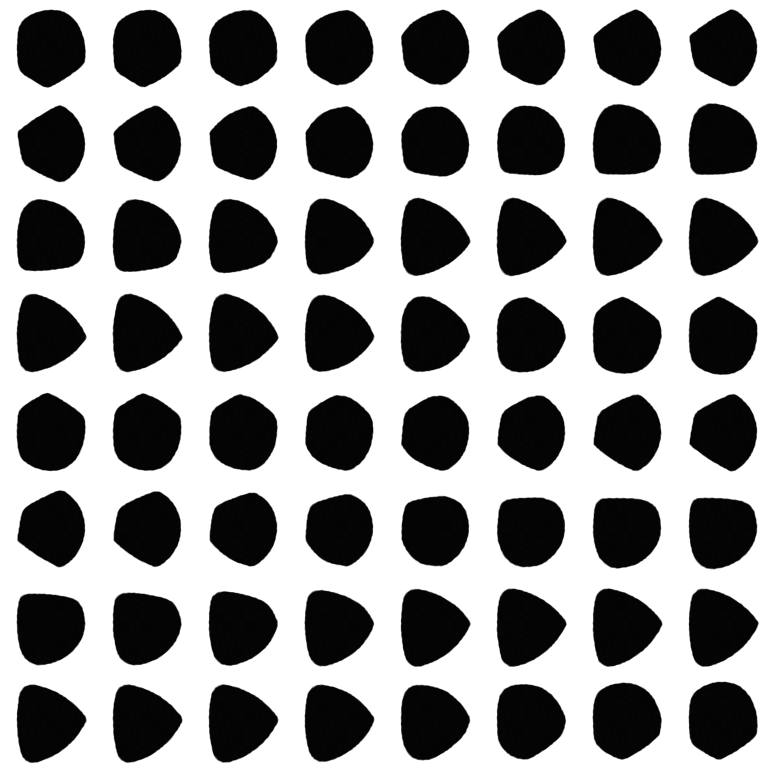
Write a WebGL 2 fragment shader that draws this pattern.

```glsl
#version 300 es
precision highp float;
// An 8 by 8 grid of black rounded blobs on white, morphing in reading order.
// Four key poses, each an intersection of discs, are blended cell by cell;
// the lower four rows repeat the upper four upside down.

uniform vec2 u_resolution;
out vec4 fragColor;

const float TAU = 6.2831853;
const float GRID = 8.0;
const float CELL = 96.0; // shape units per cell

// Cuts a shape by a disc whose rim lies at reach along angle (degrees);
// soft rounds the corners that the cut makes.
float cut(float shape, vec2 p, float angle, float reach, float radius, float soft) {
    float a = radians(angle);
    float disc = length(p + vec2(cos(a), sin(a)) * (radius - reach)) - radius;
    float h = max(soft - abs(shape - disc), 0.0) / soft;
    return max(shape, disc) + h * h * soft * 0.25;
}

// Six sides with a point at the bottom.
float hexagonPose(vec2 p) {
    float d = cut(-1e3, p, 85.0, 38.5, 42.0, 1.0);
    d = cut(d, p, 10.0, 34.0, 60.0, 6.0);
    d = cut(d, p, 180.0, 34.0, 150.0, 5.0);
    d = cut(d, p, 238.0, 37.0, 200.0, 5.0);
    return cut(d, p, -55.5, 33.0, 150.0, 3.0);
}

// Round on the right, with a corner on the left.
float cornerPose(vec2 p) {
    float d = cut(-1e3, p, 0.0, 34.0, 44.0, 1.0);
    d = cut(d, p, 124.0, 30.0, 200.0, 3.0);
    d = cut(d, p, 191.0, 31.5, 200.0, 2.0);
    return cut(d, p, 241.0, 31.0, 200.0, 4.0);
}

// Domed top over a flat base.
float domePose(vec2 p) {
    float d = cut(-1e3, p, 50.0, 35.5, 60.0, 1.0);
    d = cut(d, p, 0.0, 34.0, 50.0, 8.0);
    d = cut(d, p, 178.0, 34.0, 110.0, 16.0);
    return cut(d, p, -84.0, 29.5, 200.0, 8.0);
}

// Rounded triangle pointing right.
float trianglePose(vec2 p) {
    float d = cut(-1e3, p, 43.0, 30.0, 75.0, 1.0);
    d = cut(d, p, -55.0, 27.0, 80.0, 3.0);
    return cut(d, p, 180.0, 34.0, 130.0, 13.0);
}

// Blends neighbouring poses; phase runs from 0 to 4 over half the grid.
float blob(vec2 p, float phase) {
    float t = fract(phase);
    float ease = smoothstep(0.0, 1.0, t);
    if (phase < 1.0) return mix(hexagonPose(p), cornerPose(p), ease);
    if (phase < 2.0) return mix(cornerPose(p), domePose(p), ease);
    if (phase < 3.0) return mix(domePose(p), trianglePose(p), smoothstep(0.0, 0.65, t));
    return mix(trianglePose(p), hexagonPose(vec2(p.x, -p.y)), smoothstep(0.3, 1.0, t));
}

// Layered sines with whole frequencies, so they wrap at the canvas edges.
float ripple(vec2 uv) {
    vec2 w = uv * TAU;
    return sin(w.x * 61.0 + 2.0 * sin(w.y * 37.0)) * sin(w.y * 67.0 + 2.0 * sin(w.x * 43.0));
}

void main() {
    vec2 uv = gl_FragCoord.xy / u_resolution;
    vec2 cell = floor(uv * GRID);
    vec2 p = (fract(uv * GRID) - vec2(0.531, 0.497)) * CELL;

    // Reading order from the top left, flipped in the lower half.
    float row = GRID - 1.0 - cell.y;
    if (row >= 4.0) p.y = -p.y;
    float order = mod(row, 4.0) * GRID + cell.x;
    float d = blob(p, (order + 0.5) / GRID) + 0.25 * ripple(uv);

    // Near-black ink, faintly mottled, with a soft edge.
    float edge = 0.9 * GRID * CELL / min(u_resolution.x, u_resolution.y);
    vec3 ink = vec3(0.016 + 0.005 * ripple(uv.yx));
    vec3 color = mix(ink, vec3(1.0), smoothstep(-edge, edge, d));
    fragColor = vec4(color, 1.0);
}
```
